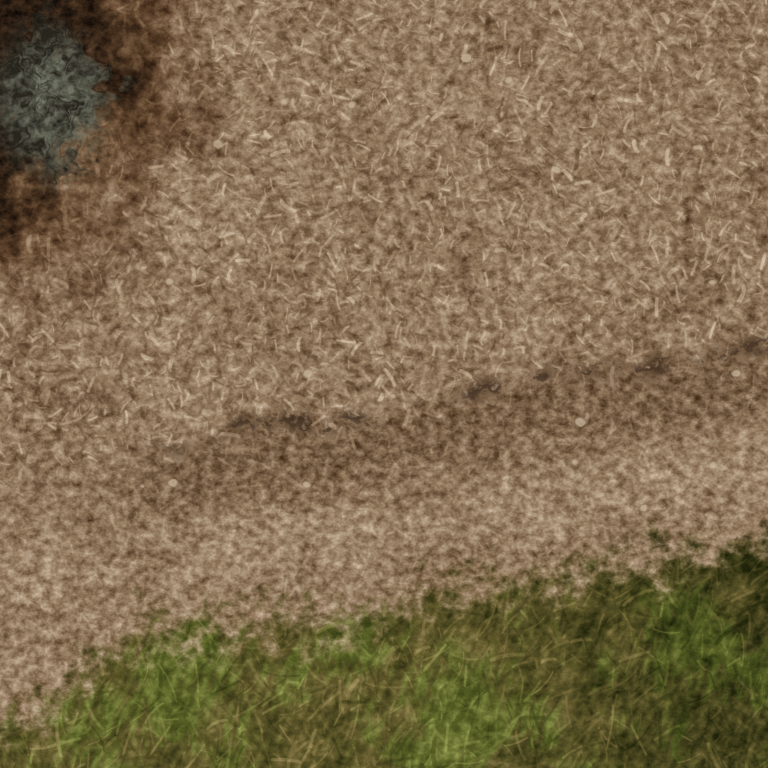
This texture is drawn by a WebGL 2 fragment shader. Its source:

```glsl
#version 300 es
precision highp float;
// Wood-chip mulch sloping down to a grass verge, with a grey-green shrub in a corner.
// Gradient noise shapes the ground; layers of slightly bent strands in jittered cells
// make the chips and blades; a broken, shaded ridge crosses the slope.
uniform vec2 u_resolution;
out vec4 fragColor;

const vec3 CHIP_LIGHT = vec3(0.75, 0.67, 0.57);
const vec3 CHIP_MID = vec3(0.555, 0.453, 0.347);
const vec3 CHIP_DARK = vec3(0.33, 0.235, 0.15);
const vec3 SOIL = vec3(0.20, 0.135, 0.085);
const vec3 STRAW = vec3(0.62, 0.55, 0.35);
const vec3 GRASS_MID = vec3(0.375, 0.345, 0.165);
const vec3 GRASS_DARK = vec3(0.17, 0.18, 0.06);
const vec3 SHRUB_LIGHT = vec3(0.44, 0.46, 0.40);
const vec3 SHRUB_DARK = vec3(0.16, 0.15, 0.12);
const vec3 PEBBLE = vec3(0.80, 0.73, 0.62);
const vec2 SHRUB_CENTRE = vec2(0.06, 0.875);
const float RIDGE_BASE = 0.388;
const float RIDGE_SLOPE = 0.165;
const float SOFTNESS = 0.0014;
const float GRAIN_GAIN = 1.45;
const float BEND = 0.4;

vec3 hash3(vec2 p) {
  vec3 q = fract(vec3(p.xyx) * vec3(0.1031, 0.1030, 0.0973));
  q += dot(q, q.yxz + 33.33);
  return fract((q.xxy + q.yzz) * q.zyx);
}

float gradDot(vec2 cell, vec2 f, vec2 corner) {
  float a = 6.2832 * hash3(cell + corner + 71.0).x;
  return dot(vec2(cos(a), sin(a)), f - corner);
}

float gnoise(vec2 p) {
  vec2 i = floor(p), f = p - i;
  vec2 w = f * f * f * (f * (f * 6.0 - 15.0) + 10.0);
  float low = mix(gradDot(i, f, vec2(0, 0)), gradDot(i, f, vec2(1, 0)), w.x);
  float high = mix(gradDot(i, f, vec2(0, 1)), gradDot(i, f, vec2(1, 1)), w.x);
  return 1.4 * mix(low, high, w.y);
}

float fbm(vec2 p) {
  float sum = 0.0, amp = 0.55;
  for (int i = 0; i < 3; i++) {
    sum += amp * gnoise(p);
    p = mat2(1.6, 1.2, -1.2, 1.6) * p + 17.3;
    amp *= 0.62;
  }
  return sum;
}

// Strands with a dark rim, one per cell: x = tone of the top one, y = coverage.
vec2 strands(vec2 p, float cells, float len, float width, float angle, float spread, float seed) {
  vec2 g = p * cells, home = floor(g), result = vec2(0.0);
  float soft = SOFTNESS * cells;
  for (int y = -1; y <= 1; y++)
    for (int x = -1; x <= 1; x++) {
      vec2 cell = home + vec2(x, y);
      vec3 r = hash3(cell + seed), s = hash3(cell + seed + 113.0);
      float a = angle + spread * (r.z - 0.5);
      vec2 d = g - cell - r.xy;
      vec2 q = vec2(cos(a) * d.x + sin(a) * d.y, cos(a) * d.y - sin(a) * d.x);
      float reach = len * (0.3 + 0.7 * s.x);
      q.y += (s.y - 0.5) * BEND * (q.x * q.x / reach - 0.3 * reach);
      q.x -= clamp(q.x, -reach, reach);
      float edge = length(q) - width * (0.5 + s.y);
      float rim = 1.0 - smoothstep(0.0, 1.6 * width, edge + 0.5 * q.y);
      result = mix(result, vec2(-0.8, 1.0), 0.4 * rim);
      result = mix(result, vec2(s.z * 2.0 - 1.0, 1.0), 1.0 - smoothstep(-soft, soft, edge));
    }
  return result;
}

vec3 ramp(vec3 dark, vec3 mid, vec3 light, float v) {
  return v < 0.0 ? mix(mid, dark, min(-v, 1.3)) : mix(mid, light, min(v, 1.3));
}

void main() {
  vec2 uv = gl_FragCoord.xy / u_resolution;
  float broad = fbm(uv * 6.0), clumps = fbm(uv * 24.0 + 5.0);
  float grain = fbm(uv * vec2(72.0, 88.0) + 31.0);

  // Slope: height above the ridge, shaded shelf below it, pale trodden strip.
  float ridge = uv.y - RIDGE_BASE - RIDGE_SLOPE * uv.x - 0.014 * gnoise(vec2(uv.x * 9.0, 2.5));
  float chippy = mix(0.45, 1.0, smoothstep(-0.05, 0.03, ridge + 0.05 * broad));
  float shelf = smoothstep(-0.14, -0.05, ridge) * (1.0 - smoothstep(-0.025, 0.01, ridge + 0.03 * clumps));
  shelf *= smoothstep(0.02, 0.3, uv.x);
  float strip = exp(-pow((uv.y - 0.235 - 0.165 * uv.x) / 0.045, 2.0));

  // Mulch: coarse grain under three layers of chips.
  float litter = GRAIN_GAIN * grain + 0.55 * clumps + 0.4 * broad;
  float tone = litter;
  for (int i = 0; i < 3; i++) {
    float k = float(i);
    vec2 chip = strands(uv, 66.0 - 13.0 * k, 0.48, 0.085, 0.3, 5.2, 19.0 + 37.0 * k);
    tone = mix(tone, 1.15 * chip.x + 0.3 + 0.45 * litter, chip.y * chippy * 0.6);
  }
  tone += 0.2 * strip - 0.48 * shelf * (0.85 + broad + 0.8 * clumps) + 0.04;
  vec3 color = ramp(CHIP_DARK, CHIP_MID, CHIP_LIGHT, tone);

  // Ragged undercut along the ridge, with one open stretch.
  float gaps = smoothstep(-0.2, 0.25, gnoise(vec2(uv.x * 17.0, 8.0)) + 0.8 * clumps + 0.7 * grain);
  gaps *= smoothstep(0.02, 0.07, abs(uv.x - 0.55)) * smoothstep(0.15, 0.3, uv.x);
  float undercut = exp(-pow((ridge + 0.025 * clumps + 0.012 * grain) / 0.008, 2.0));
  color = mix(color, SOIL, 0.75 * undercut * gaps);

  // Sparse pale pebbles.
  vec2 pebbleGrid = uv * 34.0;
  vec3 pr = hash3(floor(pebbleGrid) + 211.0);
  float pebble = length((fract(pebbleGrid) - 0.3 - 0.4 * pr.xy) * vec2(0.8, 1.0)) - 0.05 - 0.13 * pr.x;
  pebble += 0.12 * grain;
  color = mix(color, PEBBLE, 0.75 * step(0.972, pr.z) * (1.0 - smoothstep(-0.06, 0.06, pebble)));

  // Grass: ragged verge, blades fanning upward, deeper green to the right.
  float verge = 0.06 + 0.13 * smoothstep(0.0, 0.22, uv.x) + 0.10 * smoothstep(0.3, 1.05, uv.x);
  float depth = verge - uv.y - 0.07 * clumps - 0.04 * broad - 0.03 * grain;
  float lawn = smoothstep(-0.03, 0.045, depth);
  float fibre = gnoise(vec2(uv.x * 105.0 - uv.y * 35.0, uv.y * 30.0) + 3.0 * broad);
  float thatch = 0.9 * clumps + 0.8 * grain + 0.6 * broad + 0.55 * fibre;
  float blades = thatch - 0.1;
  for (int i = 0; i < 4; i++) {
    float k = float(i);
    vec2 blade = strands(uv, 46.0 - 6.0 * k, 0.8, 0.06, 1.6 - 0.2 * k, 2.3, 307.0 + 41.0 * k);
    blades = mix(blades, 0.95 * blade.x + 0.12 + 0.5 * thatch, blade.y * 0.55);
  }
  blades -= 0.5 * smoothstep(0.55, 1.0, uv.x) - 0.1;
  vec3 grass = ramp(GRASS_DARK, GRASS_MID, STRAW, blades);
  grass *= mix(vec3(1.0), vec3(0.88, 1.06, 0.82), smoothstep(-0.15, 0.25, broad + 0.3 * fibre));
  color = mix(color, grass, lawn * 0.96);

  // Brown shade around the shrub.
  float shade = length((uv - vec2(0.0, 0.92)) * vec2(1.0, 0.78)) + 0.09 * broad + 0.07 * clumps;
  color *= mix(vec3(1.0), vec3(0.62, 0.51, 0.40), 1.0 - smoothstep(0.12, 0.31, shade));
  color = mix(color, SOIL * (0.65 + 0.9 * grain), 0.85 * (1.0 - smoothstep(0.10, 0.20, shade)));

  // Shrub: tufted needles leaning outward, fading into shadow on the left and top.
  vec2 toShrub = uv - SHRUB_CENTRE + 0.02 * vec2(clumps, broad);
  float radius = length(toShrub * vec2(1.1, 0.9));
  vec2 ray = toShrub / (radius + 0.02);
  float needles = gnoise(ray * 6.0 + 4.0 * clumps + radius * 22.0);
  float shrub = 1.0 - smoothstep(0.055, 0.105, radius + 0.025 * needles + 0.05 * clumps);
  float leafLight = 0.5 + 0.45 * needles + 0.7 * clumps + 0.7 * grain + 3.0 * toShrub.x;
  leafLight -= 4.0 * max(toShrub.y - 0.02, 0.0);
  color = mix(color, mix(SHRUB_DARK, SHRUB_LIGHT, clamp(leafLight, 0.0, 1.1)), shrub * 0.92);

  fragColor = vec4(clamp(color, 0.0, 1.0), 1.0);
}
```
